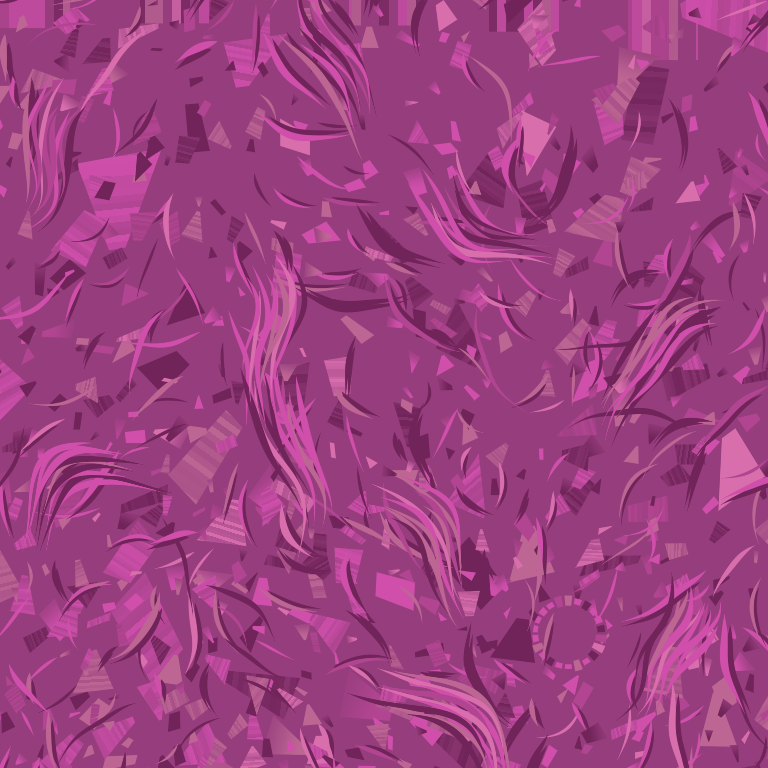
This background is drawn by a three.js fragment shader. Its source:

```glsl
// Plum field littered with angular shards, curved slivers and bundles of strands.
// Each kind is scattered on jittered cell grids and painted in layers, turned
// along a flow of sines; the pieces grow denser towards the bottom.
varying vec2 vUv;

const vec3 PLUM = vec3(.59, .24, .49);
const vec3 DARK = vec3(.44, .14, .35);

vec4 hash4(vec2 c) {
  vec4 p = fract(c.xyxy * vec4(.1031, .103, .0973, .1099));
  p += dot(p, p.wzxy + 33.33);
  return fract((p.xxyz + p.yzzw) * p.zywx);
}

vec3 palette(float h) {
  if (h < .31) return vec3(.81, .31, .67);
  if (h < .58) return DARK;
  if (h < .79) return vec3(.74, .40, .58);
  if (h < .91) return vec3(.70, .27, .57);
  return vec3(.85, .43, .68);
}

float inside(float d) { return 1. - smoothstep(-.0008, .0008, d); }

vec2 turn(vec2 v, float a) {
  return vec2(cos(a) * v.x + sin(a) * v.y, cos(a) * v.y - sin(a) * v.x);
}

// Prevailing direction and share of occupied cells
float flow(vec2 p) { return 1.6 + .8 * sin(9. * p.x - 2.9) + .35 * sin(11. * p.y); }
float density(float y) { return mix(.82, .38, clamp(y, 0., 1.)); }

// Tapered sliver along x
float sliver(vec2 q, float len, float width) {
  float t = q.x / len;
  return max(abs(q.y) - width * (1. - t * t) * (1. + .5 * t), abs(q.x) - len);
}

// Skewed, tapering quads, some fading out or banded
vec3 shards(vec3 col, vec2 p, float n, float seed) {
  for (float y = -1.; y <= 1.; y++)
  for (float x = -1.; x <= 1.; x++) {
    vec2 cell = floor(p * n) + vec2(x, y);
    vec4 h = hash4(cell + seed), k = hash4(cell + seed + 57.);
    vec2 center = (cell + h.xy) / n;
    if (h.z > density(center.y) * .85) continue;
    vec2 q = turn(p - center, flow(center) + (k.x - .5) * 2.4);
    float len = (.18 + .36 * k.y * k.y) / n;
    float t = q.x / len;
    float tall = len * (.25 + .5 * k.z) * (1. + (k.w * 1.8 - .9) * t);
    float d = max(abs(q.y + (k.x - .5) * .5 * q.x) - tall,
                  abs(q.x + (k.z - .5) * .7 * q.y) - len);
    float bands = hash4(vec2(floor(t * 7.), seed + k.x * 90.)).x;
    float fade = k.w > .6 ? smoothstep(-.6, 1.2, t) * .8 : 0.;
    fade = k.y > .72 ? bands * .6 : fade;
    col = mix(col, mix(palette(h.w), PLUM, fade), inside(d));
  }
  return col;
}

// Single bent slivers, the bright ones edged by a dark companion
vec3 slivers(vec3 col, vec2 p, float n, float width, float seed) {
  for (float y = -1.; y <= 1.; y++)
  for (float x = -1.; x <= 1.; x++) {
    vec2 cell = floor(p * n) + vec2(x, y);
    vec4 h = hash4(cell + seed), k = hash4(cell + seed + 31.);
    vec2 center = (cell + h.xy) / n;
    if (h.z > density(center.y)) continue;
    vec2 q = turn(p - center, flow(center) + (k.x - .5) * 1.6);
    float len = (.3 + .5 * k.y) / n;
    q.y += (k.z - .5) * .7 * q.x * q.x / len + width * .4 * sin(q.x * 70. + k.w * 6.);
    float w = width * (.6 + .7 * k.w);
    if (k.w > .45)
      col = mix(col, DARK, inside(sliver(q + vec2(.008, w * 1.5), len * .9, w)));
    col = mix(col, palette(h.w), inside(sliver(q, len, w)));
  }
  return col;
}

// Sheaves of wavy strands that fan out along a shared curve
vec3 bundles(vec3 col, vec2 p) {
  for (float y = -1.; y <= 1.; y++)
  for (float x = -1.; x <= 1.; x++) {
    vec2 cell = floor(p * 4.) + vec2(x, y);
    vec4 h = hash4(cell + 11.), k = hash4(cell + 83.);
    vec2 center = (cell + .15 + .7 * h.xy) / 4.;
    if (h.z > .55) continue;
    vec2 q = turn(p - center, flow(center) + (k.x - .5) * .5);
    float len = .085 + .05 * k.y, t = q.x / len;
    q.y += (k.z - .5) * .1 * t * t + .014 * sin(3. * t + 6. * k.w);
    for (float i = -4.; i <= 4.; i++) {
      vec4 r = hash4(cell * 7. + vec2(i, i * 3. + 5.));
      float lane = i * .0068 * (1. + .35 * t) + .003 * sin(5. * t + i * 2.3);
      vec2 s = q - vec2((r.x - .5) * .06, lane);
      col = mix(col, palette(r.z), inside(sliver(s, len * (.6 + .4 * r.y), .0025 + .0025 * r.w)));
    }
  }
  return col;
}

void main() {
  vec2 p = vUv;
  vec3 col = PLUM;

  // Bars hanging from the top edge
  vec4 bar = hash4(vec2(floor(p.x * 85.), 3.));
  vec4 group = hash4(vec2(floor(p.x * 11.), 9.));
  float hang = step(group.x, .4) * step(bar.y, .7) * (.03 + .05 * group.y);
  col = mix(col, mix(PLUM, palette(bar.z), .7), inside(1. - hang - p.y));

  col = shards(col, p, 9., 5.);
  col = shards(col, p, 16., 140.);
  col = shards(col, p, 29., 260.);

  // Broken ring around a clear disc
  vec2 c = p - vec2(.74, .175);
  float sector = atan(c.y, c.x) * 3.5;
  float tooth = hash4(vec2(floor(sector), 21.)).x;
  col = mix(col, PLUM, inside(length(c) - .042));
  float dash = max(abs(length(c) - .043) - .003 - .005 * tooth, (abs(fract(sector) - .5) - .36) * .012);
  col = mix(col, palette(tooth), inside(dash));

  col = slivers(col, p, 17., .0026, 370.);
  col = slivers(col, p, 10., .0042, 450.);
  col = bundles(col, p);
  gl_FragColor = vec4(col, 1.);
}
```
